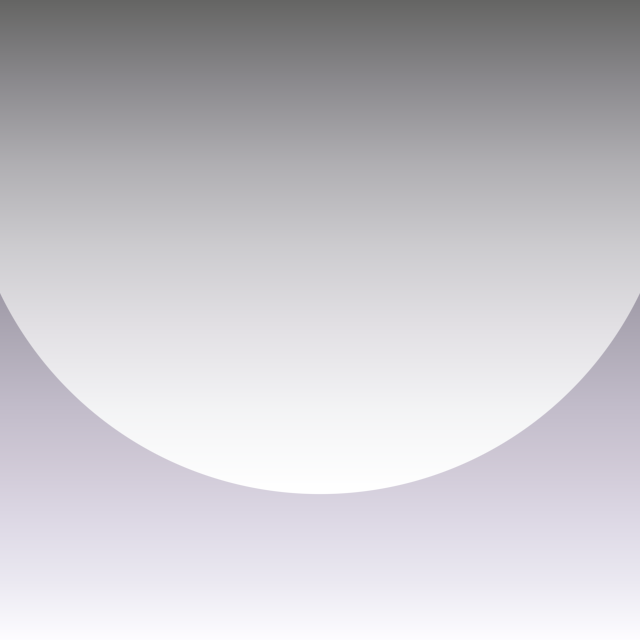
A Shadertoy shader for this background:

```glsl
// A large pale disc hangs from the top edge over a lilac-grey backdrop.
// Both are vertical gradients, blended through evenly spaced colour stops;
// a circle distance function with a smoothed edge separates them.

#define DISC_CENTER vec2(0.5, 0.783)
#define DISC_RADIUS 0.555
#define DISC_BOTTOM 0.772
#define BACK_TOP 0.45
#define STOPS 7

// Piecewise linear ramp; t runs from 0 at the first stop to 1 at the last.
vec3 ramp(vec3 stops[STOPS], float t) {
    float position = clamp(t, 0.0, 1.0) * float(STOPS - 1);
    int index = min(int(position), STOPS - 2);
    return mix(stops[index], stops[index + 1], position - float(index));
}

// Charcoal at the top of the disc, white at its lowest point.
vec3 discColor(float depth) {
    vec3 stops[STOPS] = vec3[STOPS](
        vec3(0.395, 0.395, 0.390),
        vec3(0.545, 0.540, 0.555),
        vec3(0.690, 0.685, 0.700),
        vec3(0.802, 0.798, 0.812),
        vec3(0.888, 0.880, 0.896),
        vec3(0.955, 0.957, 0.962),
        vec3(1.0));
    return ramp(stops, depth / DISC_BOTTOM);
}

// Muted mauve beside the disc, fading to near white at the bottom.
vec3 backdropColor(float depth) {
    vec3 stops[STOPS] = vec3[STOPS](
        vec3(0.620, 0.600, 0.650),
        vec3(0.690, 0.670, 0.720),
        vec3(0.758, 0.735, 0.790),
        vec3(0.814, 0.788, 0.840),
        vec3(0.868, 0.850, 0.900),
        vec3(0.920, 0.912, 0.945),
        vec3(0.992, 0.988, 1.000));
    return ramp(stops, (depth - BACK_TOP) / (1.0 - BACK_TOP));
}

void mainImage(out vec4 fragColor, in vec2 fragCoord) {
    vec2 uv = fragCoord / iResolution.xy;
    float depth = 1.0 - uv.y;

    // Disc coverage, softened over about one pixel.
    float edge = length(uv - DISC_CENTER) - DISC_RADIUS;
    float softness = 0.75 / iResolution.y;
    float coverage = 1.0 - smoothstep(-softness, softness, edge);

    vec3 color = mix(backdropColor(depth), discColor(depth), coverage);
    fragColor = vec4(color, 1.0);
}
```
